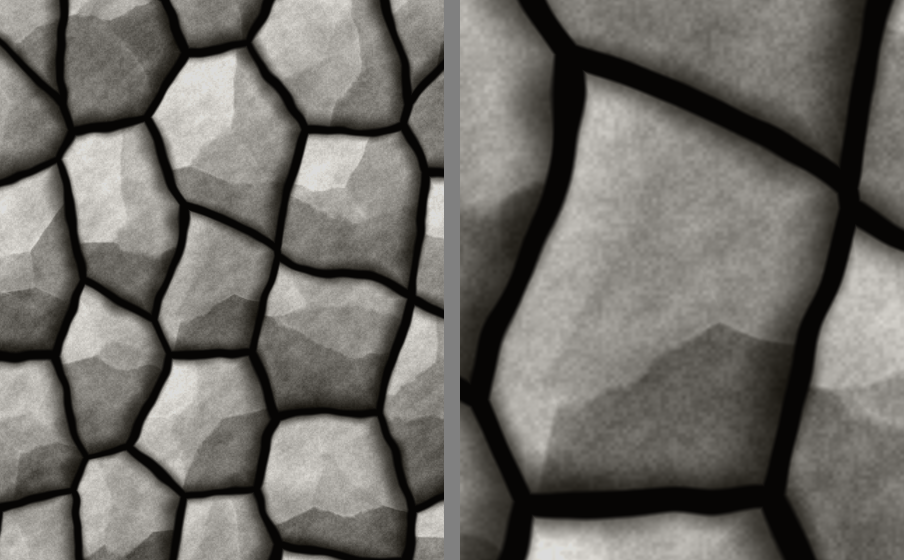
Left: the whole. Right: its middle third, enlarged.
A WebGL 1 fragment shader for this texture:

```glsl
precision highp float;
// Dry stone wall: tall faceted grey stones parted by narrow black cracks.
uniform vec2 u_resolution;

const vec2 STONE_SIZE = vec2(0.195, 0.265);   // mean stone, in canvas heights
const float JITTER = 0.72;
const float CRACK_HALF_WIDTH = 0.0036;
const float CRACK_VARIATION = 0.0045;
const float EDGE_SHADE_WIDTH = 0.031;
const float EDGE_SHADE_FLOOR = 0.30;
const vec2 LIGHT_DIR = vec2(-0.5, 0.866);
const float BASE_TONE = 0.575;
const float FACET_CONTRAST = 0.15;
const float GRAIN_AMOUNT = 0.13;
const vec3 WARM_SHIFT = vec3(0.0, 0.011, 0.034);
const vec3 CRACK_COLOR = vec3(0.022, 0.018, 0.015);

float hash(vec2 p) {
  vec3 q = fract(vec3(p.xyx) * 0.1031);
  q += dot(q, q.yzx + 33.33);
  return fract((q.x + q.y) * q.z);
}

vec2 hash2(vec2 p) {
  return vec2(hash(p + 17.3), hash(p + 71.9));
}

float noise(vec2 p) {
  vec2 i = floor(p), f = fract(p);
  f = f * f * (3.0 - 2.0 * f);
  return mix(mix(hash(i), hash(i + vec2(1.0, 0.0)), f.x),
             mix(hash(i + vec2(0.0, 1.0)), hash(i + 1.0), f.x), f.y);
}

float fbm(vec2 p) {
  float sum = 0.0, amp = 0.5;
  for (int i = 0; i < 5; i++) {
    sum += amp * noise(p);
    p = mat2(1.6, 1.2, -1.2, 1.6) * p + 5.7;
    amp *= 0.55;
  }
  return sum / 1.055;
}

// Stone centre in grid units; every other column is shifted by half a stone.
vec2 stoneCenter(vec2 id) {
  return id + 0.5 + JITTER * (hash2(id) - 0.5) + vec2(0.0, 0.5 * mod(id.x, 2.0));
}

// Facets: a flat face cut by tilted planes, lit by the way each one leans.
float facetTone(vec2 q, vec2 id, vec2 p) {
  float tone = 0.02, top = 0.0;
  float ragged = 0.035 * (fbm(p * 19.0 + id * 3.1) - 0.5);
  for (int k = 0; k < 4; k++) {
    float fk = float(k);
    vec2 rnd = hash2(id * 5.3 + fk * 13.7);
    float angle = 1.571 * fk + 1.5 * rnd.x;
    vec2 lean = vec2(cos(angle), sin(angle));
    float plane = (dot(q, lean) + ragged - mix(0.008, 0.062, rnd.y)) * mix(0.7, 1.3, rnd.x);
    float rise = plane - top;
    float lit = FACET_CONTRAST * dot(lean, LIGHT_DIR) + 0.08 * (rnd.y - 0.5);
    tone = mix(tone, lit, smoothstep(-0.002, 0.002 + 0.008 * rnd.x, rise));
    tone += 0.07 * exp(-abs(rise) / 0.004) * smoothstep(0.45, 0.75, noise(p * 24.0 + fk));
    top = max(top, plane);
  }
  return tone;
}

void main() {
  vec2 p = gl_FragCoord.xy / u_resolution.y;
  float pixel = 1.0 / u_resolution.y;

  // Bend the outlines a little
  vec2 bend = vec2(noise(p * 9.0), noise(p * 9.0 + 40.0)) - 0.5;
  vec2 chip = vec2(noise(p * 36.0 + 9.0), noise(p * 36.0 + 60.0)) - 0.5;
  vec2 w = p + 0.026 * bend + 0.006 * chip;
  vec2 g = w / STONE_SIZE + vec2(20.3, 30.6);
  vec2 cell = floor(g);

  // Nearest stone
  vec2 id = cell, toCenter = vec2(0.0);
  float nearest = 1e3;
  for (int j = -2; j <= 2; j++) for (int i = -2; i <= 2; i++) {
    vec2 c = cell + vec2(float(i), float(j));
    vec2 r = stoneCenter(c) - g;
    float d = dot(r, r);
    if (d < nearest) { nearest = d; id = c; toCenter = r; }
  }

  // Distance to its outline, and a shading depth that is wider at right and below
  float edge = 1e3, depth = 1e3;
  for (int j = -2; j <= 2; j++) for (int i = -2; i <= 2; i++) {
    vec2 r = stoneCenter(id + vec2(float(i), float(j))) - g;
    vec2 diff = r - toCenter;
    if (dot(diff, diff) > 1e-4) {
      vec2 normal = diff / STONE_SIZE;
      float d = 0.5 * dot(r + toCenter, diff) / length(normal);
      float side = dot(normalize(normal), vec2(0.85, -0.4));
      edge = min(edge, d);
      depth = min(depth, d / (EDGE_SHADE_WIDTH * (1.0 + 0.55 * side)));
    }
  }

  // Stone surface: facets, slope to the light, mottling and fine grain
  vec2 q = -toCenter * STONE_SIZE;
  float tone = BASE_TONE + 0.12 * (hash(id + 3.7) - 0.5);
  tone += facetTone(q, id, p) + 0.5 * dot(q, LIGHT_DIR);
  tone += 0.26 * (fbm(p * 13.0 + id * 7.0) - 0.5);
  tone += 0.16 * (fbm(mat2(0.8, -0.6, 0.6, 0.8) * p * vec2(28.0, 60.0)) - 0.5);
  tone += GRAIN_AMOUNT * (0.6 * noise(p * 400.0) + 0.4 * noise(p * 190.0 + 8.0) - 0.5);
  tone *= mix(EDGE_SHADE_FLOOR, 1.0, smoothstep(0.0, 1.0, depth + 0.25 * (noise(p * 30.0) - 0.5)));
  vec3 stone = clamp(vec3(tone) - WARM_SHIFT, 0.015, 0.86);

  // Cracks of uneven width
  float halfWidth = CRACK_HALF_WIDTH + CRACK_VARIATION * noise(p * 11.0 + 25.0);
  float cover = smoothstep(halfWidth - pixel, halfWidth + pixel + 0.0025, edge);
  gl_FragColor = vec4(mix(CRACK_COLOR, stone, cover), 1.0);
}
```
